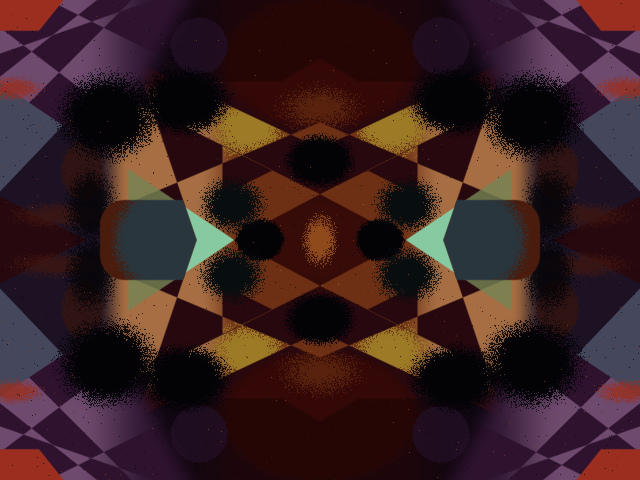
Write a Shadertoy shader that draws this background.

```glsl
// A four-way mirrored mosaic of skewed checker cells under grainy pools of colour.
// The plane is folded into one quadrant; crossing lines flip cells between dark and
// lit by parity, then stippled elliptical glows and shadows are laid over them.

#define SCALE 5.76        // folded units per canvas height
#define GRAIN_ROWS 480.0  // stipple rows per canvas height
#define STIPPLE 0.72      // 0 = smooth glows, 1 = pure grain
#define INK vec3(0.012, 0.010, 0.025)
#define MAROON vec3(0.15, 0.03, 0.055)
#define RUST vec3(0.43, 0.19, 0.08)
#define TAN vec3(0.65, 0.43, 0.26)
#define MINT vec3(0.53, 0.79, 0.63)
#define PURPLE vec3(0.43, 0.29, 0.43)
#define SLATE vec3(0.27, 0.28, 0.36)
#define EMBER vec3(0.61, 0.18, 0.12)

float edgeWidth;
vec2 grainCell;

float hash(vec2 p) {
    vec3 h = fract(p.xyx * vec3(0.1031, 0.1030, 0.0973));
    h += dot(h, h.yzx + 33.33);
    return fract((h.x + h.y) * h.z);
}

float above(float f) { return smoothstep(-edgeWidth, edgeWidth, f); }

// Sign that turns negative on the far side of a line
float flip(float f) { return 1.0 - 2.0 * above(f); }

// Ellipse whose soft border breaks up into grains
float pool(vec2 p, vec2 center, vec2 radius, float softness) {
    float d = length((p - center) / radius);
    float cover = 1.0 - smoothstep(1.0 - softness, 1.0 + softness, d);
    float grain = hash(grainCell + center * 37.0);
    return mix(cover, step(grain, cover), STIPPLE);
}

float roundBox(vec2 p, vec2 halfSize, float corner) {
    vec2 q = abs(p) - halfSize + corner;
    return length(max(q, 0.0)) + min(max(q.x, q.y), 0.0) - corner;
}

vec3 innerCells(vec2 p, float steep) {
    // Checker parity from the crossing lines
    float rise = p.y - 0.55 - 0.50 * p.x;
    float notch = above(p.y - 1.12 + 0.5 * p.x) * above(-rise) * above(1.17 - p.x);
    float parity = flip(p.y - 0.55 + 0.53 * p.x) * flip(rise);
    parity *= flip(p.y - 1.41 + 0.42 * p.x) * flip(p.y - 1.10 - 0.47 * p.x);
    parity *= flip(steep) * (1.0 - 2.0 * notch);

    // Lit cells drift from rust to tan and gold; dark ones hold pools of red
    vec3 lit = mix(RUST, TAN, smoothstep(0.95, 1.45, p.x));
    lit = mix(lit, vec3(0.61, 0.48, 0.15), pool(p, vec2(0.86, 1.35), vec2(0.38, 0.30), 0.5));
    lit = mix(lit, MAROON, smoothstep(1.55, 1.9, p.y));
    vec3 dark = mix(MAROON, vec3(0.21, 0.045, 0.03), pool(p, vec2(0.0), vec2(0.9, 0.6), 0.3));
    dark = mix(dark, vec3(0.08, 0.03, 0.09), smoothstep(0.9, 1.8, p.x) * smoothstep(1.2, 2.0, p.y));
    dark = mix(dark, vec3(0.20, 0.03, 0.025), pool(p, vec2(0.0, 2.12), vec2(1.16, 0.78), 0.12));
    dark = mix(dark, vec3(0.38, 0.16, 0.06), 0.8 * pool(p, vec2(0.0, 1.58), vec2(0.35, 0.2), 0.8));
    dark *= 1.0 - 0.25 * above(p.y - 2.18 + 0.6 * p.x) * above(p.y - 1.9);
    dark = mix(dark, vec3(0.13, 0.06, 0.14), 0.8 * pool(p, vec2(1.45, 2.33), vec2(0.34), 0.04));
    return mix(dark, lit, 0.5 - 0.5 * parity);
}

vec3 outerCells(vec2 p, float ray) {
    // Side wedges below the ray
    vec3 side = mix(vec3(0.11, 0.07, 0.14), SLATE, above(p.y - 1.40 + 1.05 * (p.x - 3.06)));
    side = mix(side, MAROON, above(0.5 * (p.x - 2.8) - p.y));
    side = mix(side, vec3(0.26, 0.09, 0.06), 0.7 * pool(p, vec2(3.15, 0.30), vec2(0.45, 0.12), 0.6));

    // Corner checker above the ray
    float parity = flip(p.y - 2.00 + (p.x - 3.14)) * flip(p.y - 2.26 + 0.79 * (p.x - 3.46));
    parity *= flip(p.y - 2.26 - 0.76 * (p.x - 3.46));
    parity *= flip(p.y - 2.88 + 0.35 * (p.x - 2.0)) * flip(p.y - 2.5 - 0.5 * (p.x - 2.5));
    vec3 lit = mix(vec3(0.19, 0.09, 0.20), PURPLE, smoothstep(2.0, 2.9, p.x));
    vec3 corner = mix(lit, vec3(0.18, 0.07, 0.18), 0.5 - 0.5 * parity * flip(1.0));
    float tip = above(p.y - 2.51) * above(p.x - 3.38 + 0.8 * (p.y - 2.5));
    corner = mix(corner, EMBER, tip);

    vec3 color = mix(side, corner, above(ray));
    return mix(color, EMBER, 0.8 * pool(p, vec2(3.68, 1.82), vec2(0.27, 0.11), 0.6));
}

void mainImage(out vec4 fragColor, in vec2 fragCoord) {
    vec2 canvas = (fragCoord - 0.5 * iResolution.xy) / iResolution.y;
    vec2 p = abs(canvas) * SCALE;
    edgeWidth = SCALE / iResolution.y;
    grainCell = floor((canvas + 1.0) * GRAIN_ROWS);

    float ray = p.y - 0.67 * (p.x - 1.03);
    float steep = p.x - 1.48 - 0.34 * p.y;
    float zone = smoothstep(2.3, 2.7, p.x + 0.55 * max(p.y - 1.2, 0.0));
    vec3 color = mix(innerCells(p, steep), outerCells(p, ray), zone);

    // Shadow pools
    color = mix(color, vec3(0.22, 0.08, 0.05), 0.7 * pool(p, vec2(2.85, 0.83), vec2(0.25, 0.35), 0.15));
    color = mix(color, INK, pool(p, vec2(2.55, 1.48), vec2(0.52, 0.46), 0.35));
    color = mix(color, INK, pool(p, vec2(1.62, 1.66), vec2(0.48, 0.36), 0.3));
    color = mix(color, INK, 0.8 * pool(p, vec2(2.75, 0.40), vec2(0.25, 0.38), 0.5));
    color = mix(color, INK, pool(p, vec2(0.0, 0.95), vec2(0.38, 0.29), 0.25));
    color = mix(color, INK, pool(p, vec2(0.72, 0.0), vec2(0.28, 0.25), 0.12));
    color = mix(color, vec3(0.03, 0.05, 0.06), pool(p, vec2(1.05, 0.42), vec2(0.32, 0.27), 0.45));

    // Central glow, mint wedge and rounded eye-shaped panel
    color = mix(color, vec3(0.56, 0.29, 0.11), pool(p, vec2(0.0), vec2(0.17, 0.25), 0.5));
    color = mix(color, MINT, above(-ray) * above(-steep));
    color = mix(color, vec3(0.46, 0.52, 0.33), 0.8 * above(-ray) * above(steep) * above(2.3 - p.x));
    vec3 panel = mix(vec3(0.29, 0.11, 0.05), vec3(0.16, 0.21, 0.24),
                     pool(p, vec2(1.85, 0.0), vec2(0.60, 0.62), 0.2));
    float inside = above(-roundBox(p - vec2(2.0, 0.0), vec2(0.64, 0.48), 0.3));
    color = mix(color, panel, inside * above(steep));

    fragColor = vec4(color, 1.0);
}
```
